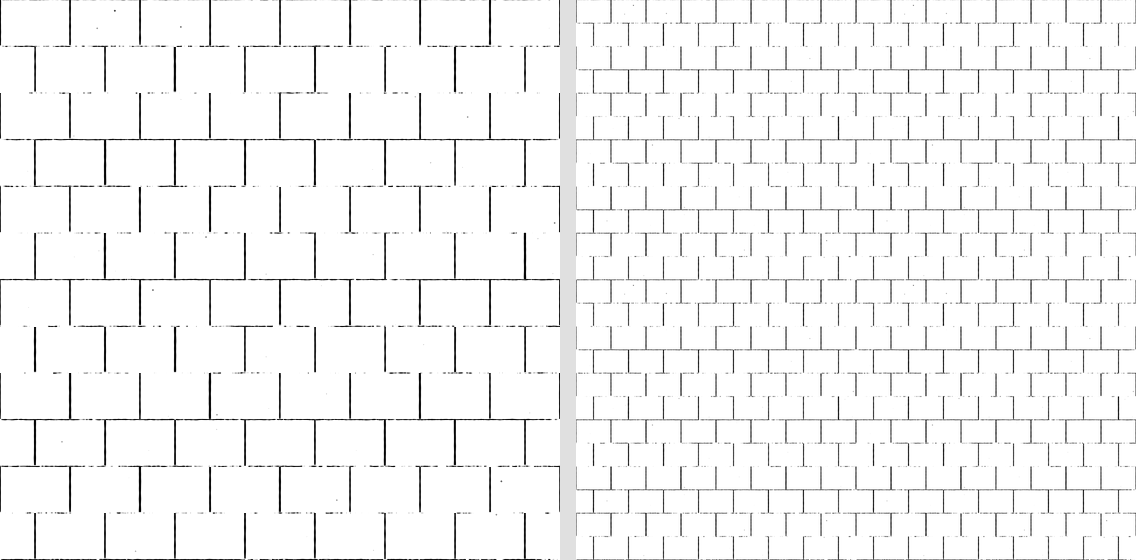
Left: one tile. Right: repeated 2 by 2.
A three.js fragment shader for this pattern:

```glsl
// White running-bond brick wall with thin black joints, worn bed lines and stray specks.
varying vec2 vUv;

const vec2 BRICKS = vec2(8.0, 12.0);   // bricks across, courses up
const vec3 PAINT = vec3(1.0);
const vec3 INK = vec3(0.02);
const float SOFTNESS = 0.0012;         // edge blur in canvas units

float hash(vec2 p) {
  vec3 q = fract(vec3(p.xyx) * 0.1031);
  q += dot(q, q.yzx + 33.33);
  return fract((q.x + q.y) * q.z);
}

vec2 gradient(vec2 cell, vec2 period) {
  float angle = 6.2832 * hash(mod(cell, period) + 7.0);
  return vec2(cos(angle), sin(angle));
}

// Gradient noise that wraps after a whole number of cells
float noise(vec2 p, vec2 period) {
  vec2 i = floor(p), f = p - i;
  vec2 u = f * f * f * (f * (f * 6.0 - 15.0) + 10.0);
  vec2 e = vec2(0.0, 1.0);
  float a = dot(gradient(i, period), f);
  float b = dot(gradient(i + e.yx, period), f - e.yx);
  float c = dot(gradient(i + e.xy, period), f - e.xy);
  float d = dot(gradient(i + e.yy, period), f - e.yy);
  return mix(mix(a, b, u.x), mix(c, d, u.x), u.y);
}

// Independent noise along each bed line
float lineNoise(float x, float line, float cells) {
  return noise(vec2(x * cells, 2.0 * line + 0.5), vec2(cells, 2.0 * BRICKS.y));
}

float stroke(float dist, float halfWidth) {
  return 1.0 - smoothstep(halfWidth - SOFTNESS, halfWidth + SOFTNESS, abs(dist));
}

// Upright joints, shifted half a brick on every other course
float uprightJoints(vec2 uv) {
  float course = floor(uv.y * BRICKS.y);
  float along = uv.x * BRICKS.x - 0.5 * mod(course + 1.0, 2.0);
  float joint = floor(along + 0.5);
  vec2 id = vec2(mod(joint, BRICKS.x), mod(course, BRICKS.y));
  float weight = hash(id + 21.0);
  float lean = 0.0005 * (hash(id + 53.0) - 0.5);
  float rough = 0.0005 * noise(uv * 96.0, vec2(96.0));
  float halfWidth = 0.0014 + 0.0006 * weight * weight + rough;
  float height = fract(uv.y * BRICKS.y);
  float foot = smoothstep(0.01, 0.03 + 0.04 * hash(id + 87.0), height);
  return stroke((along - joint) / BRICKS.x + lean, halfWidth) * foot;
}

// Bed lines cycle through solid, faint and dashed wear
float bedLines(vec2 uv) {
  float y = (uv.y - 0.0007) * BRICKS.y;
  float nearest = floor(y + 0.5);
  float line = mod(nearest, BRICKS.y);
  float kind = mod(line, 3.0);
  float level = kind < 0.5 ? 0.38 : (kind < 1.5 ? -0.22 : 0.02);
  float patches = lineNoise(uv.x, line, 24.0);
  float dashes = lineNoise(uv.x, line, 112.0);
  float grain = lineNoise(uv.x, line, 240.0);
  float wear = level + 0.6 * patches + 0.5 * dashes + 0.45 * grain;
  float ink = smoothstep(-0.2, 0.25, wear);
  float wobble = 0.0006 * dashes;
  float halfWidth = 0.0009 + 0.0005 * grain;
  return stroke((y - nearest) / BRICKS.y + wobble, halfWidth) * ink;
}

// Sparse dots, each kept inside its own cell
float specks(vec2 uv, float cells, float chance) {
  vec2 cell = floor(uv * cells);
  vec2 id = mod(cell, cells);
  vec2 center = 0.2 + 0.6 * vec2(hash(id + 11.0), hash(id + 37.0));
  float size = hash(id + 71.0);
  float dist = length((uv * cells - cell - center) / cells);
  float tone = 0.1 + 0.8 * size * size * size;
  return stroke(dist, 0.0005 + 0.0011 * size) * tone * step(hash(id + 5.0), chance);
}

void main() {
  float joints = max(uprightJoints(vUv), bedLines(vUv));
  float dirt = specks(vUv, 32.0, 0.045);
  gl_FragColor = vec4(mix(PAINT, INK, max(joints, dirt)), 1.0);
}
```
